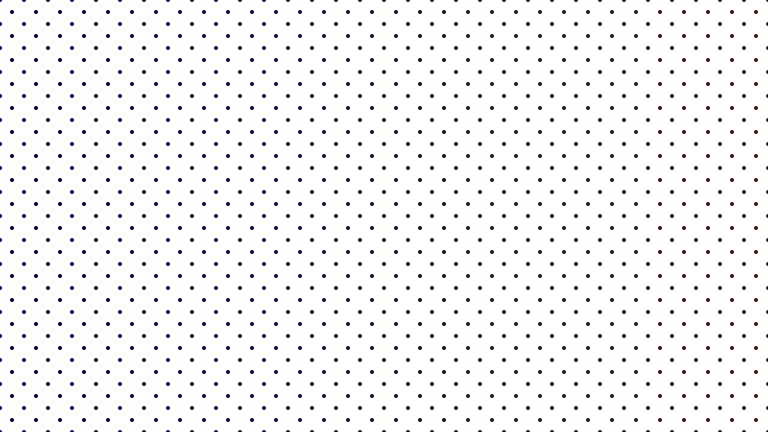
Reproduce this pattern procedurally as a Shadertoy shader.

```glsl
// Small staggered polka dots on white, 32 by 18 repeats on a 16:9 canvas.
// Two square lattices, offset by half a cell, give the distance to the nearest
// dot; the ink blends from navy at the left to dark brown at the right.

const float ROWS = 18.0;          // repeats down the canvas
const float DOT_RADIUS = 0.082;   // in cells
const vec3 PAPER = vec3(1.0);
const vec3 NAVY  = vec3(0.0, 0.0, 0.33);
const vec3 BROWN = vec3(0.23, 0.10, 0.03);

// Distance to the nearest point of the unit lattice
float latticeDistance(vec2 p) {
    return length(fract(p + 0.5) - 0.5);
}

// Signed distance to dots on cell corners and cell centres
float staggeredDots(vec2 p, float radius) {
    return min(latticeDistance(p), latticeDistance(p + 0.5)) - radius;
}

// Linear edge coverage, one pixel wide
float coverage(float dist, float pixel) {
    return clamp(0.5 - dist / pixel, 0.0, 1.0);
}

void mainImage(out vec4 fragColor, in vec2 fragCoord) {
    float pixel = ROWS / iResolution.y;   // pixel size in cells
    vec2 cellPos = fragCoord * pixel;

    vec3 ink = mix(NAVY, BROWN, fragCoord.x / iResolution.x);
    float dots = coverage(staggeredDots(cellPos, DOT_RADIUS), pixel);

    fragColor = vec4(mix(PAPER, ink, dots), 1.0);
}
```
